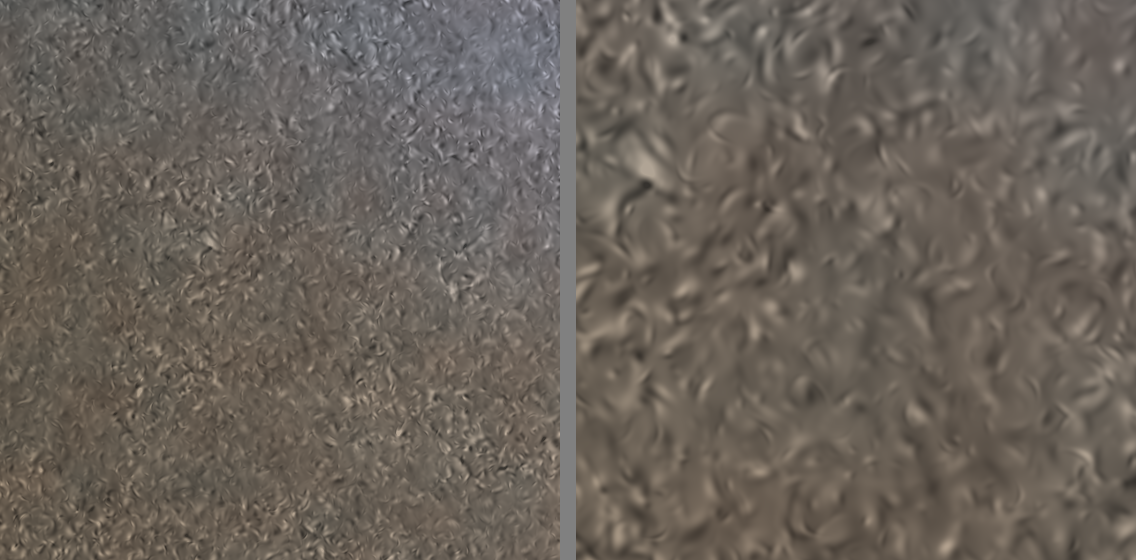
Left: the whole. Right: its middle third, enlarged.
This texture is drawn by a three.js fragment shader. Its source:

```glsl
varying vec2 vUv;

const vec3 WARM_LEFT = vec3(0.385, 0.348, 0.300);
const vec3 WARM_RIGHT = vec3(0.432, 0.396, 0.358);
const vec3 COOL_LEFT = vec3(0.390, 0.384, 0.376);
const vec3 COOL_RIGHT = vec3(0.442, 0.445, 0.478);

// Sine-free hash
vec3 hash3(vec2 p) {
  vec3 q = fract(p.xyx * vec3(0.1031, 0.1030, 0.0973));
  q += dot(q, q.yxz + 33.33);
  return fract((q.xxy + q.yzz) * q.zyx);
}

float valueNoise(vec2 p) {
  vec2 cell = floor(p);
  vec2 f = fract(p);
  f = f * f * (3.0 - 2.0 * f);
  float low = mix(hash3(cell).x, hash3(cell + vec2(1.0, 0.0)).x, f.x);
  float high = mix(hash3(cell + vec2(0.0, 1.0)).x, hash3(cell + vec2(1.0)).x, f.x);
  return mix(low, high, f.y);
}

vec2 rotate(vec2 p, float angle) {
  float c = cos(angle);
  float s = sin(angle);
  return vec2(c * p.x + s * p.y, c * p.y - s * p.x);
}

// Soft chip: plump lit body with a thinner shadow along one side
float chip(vec2 p, float halfLength, float halfWidth, float bend, float shadow) {
  p.y += bend * p.x * p.x;
  float along = p.x / halfLength;
  float across = p.y / halfWidth;
  float beside = (across + 1.55) * 1.35;
  float taper = exp(-along * along);
  return taper * (exp(-across * across) - shadow * exp(-beside * beside));
}

// One jittered chip per cell, leaning around the vertical
float chipLayer(vec2 uv, float scale, float seed, float strength, float shadow) {
  vec2 p = uv * scale + seed;
  vec2 cell = floor(p);
  float total = 0.0;
  for (int j = -1; j <= 1; j++) {
    for (int i = -1; i <= 1; i++) {
      vec2 id = cell + vec2(float(i), float(j));
      vec3 place = hash3(id + seed);
      vec3 shape = hash3(id + seed + 71.0);
      float angle = 1.45 + (place.z - 0.5) * 2.3;
      vec2 q = rotate(p - id - place.xy, angle);
      float halfLength = mix(0.20, 0.46, shape.x);
      float halfWidth = mix(0.13, 0.23, shape.y);
      float bend = (fract(shape.x * 7.0 + shape.y) - 0.5) * 1.3;
      float side = place.x + shape.y > 0.8 ? 1.0 : -1.0;
      float power = strength * mix(0.12, 1.0, shape.z * shape.z);
      total += power * chip(vec2(q.x, q.y * side), halfLength, halfWidth, bend, shadow);
    }
  }
  return total;
}

// Warm lower area fading to cool light in the upper right
vec3 baseColour(vec2 uv) {
  float drift = valueNoise(uv * 5.0 + 13.0) - 0.5;
  float rise = smoothstep(0.35, 1.05, uv.y + 0.25 * (uv.x - 0.5) + 0.06 * drift);
  vec3 warm = mix(WARM_LEFT, WARM_RIGHT, uv.x);
  vec3 cool = mix(COOL_LEFT, COOL_RIGHT, smoothstep(0.1, 1.0, uv.x));
  return mix(warm, cool, rise);
}

void main() {
  vec2 uv = vUv;
  vec2 warp = vec2(valueNoise(uv * 45.0 + 5.0), valueNoise(uv * 45.0 + 47.0)) - 0.5;
  vec2 bent = uv + warp * 0.006;

  // Relief of bright chips, smaller flakes and dark pits
  float relief = chipLayer(bent, 37.0, 11.0, 0.54, 0.55);
  relief += chipLayer(bent, 50.0, 137.0, 0.50, 0.60);
  relief += chipLayer(bent, 74.0, 251.0, 0.40, 0.55);
  relief -= chipLayer(bent, 43.0, 389.0, 0.34, 0.10);

  // Calm patches, faint grain and broad clouds
  float activity = mix(0.6, 1.2, smoothstep(0.2, 0.75, valueNoise(uv * 12.0 + 29.0)));
  activity *= mix(1.08, 0.88, uv.y);
  float grain = valueNoise(rotate(bent, 0.3) * vec2(98.0, 62.0)) - 0.5;
  float cloud = valueNoise(uv * 24.0 + 61.0) - 0.5;
  float haze = valueNoise(uv * 10.0 + 97.0) - 0.5;
  float tone = relief * activity + 0.20 * grain + 0.13 * cloud + 0.07 * haze;
  tone = clamp(tone, -0.45, 0.75);

  // Slight colour mottling
  vec3 mottle = vec3(0.018, -0.004, -0.012) * (valueNoise(uv * 14.0 + 83.0) - 0.5);
  vec3 colour = baseColour(uv) * (0.975 + tone) + mottle;
  gl_FragColor = vec4(colour, 1.0);
}
```
